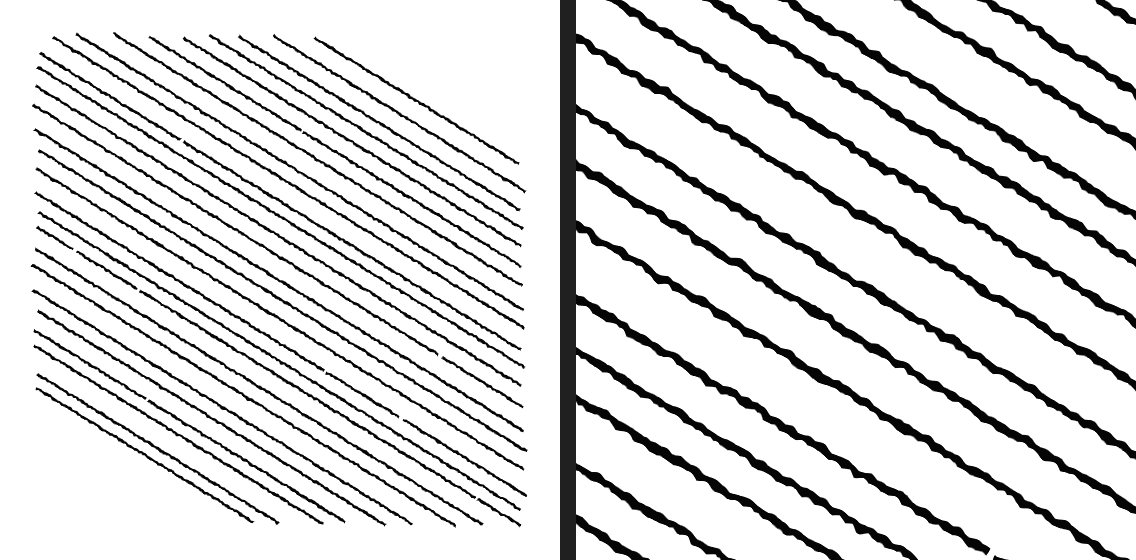
Left: the whole. Right: its middle third, enlarged.
Give the GLSL for this pattern, as a WebGL 1 fragment shader.

```glsl
precision highp float;

uniform vec2 u_resolution;

const vec3 PAPER = vec3(1.0);
const vec3 INK = vec3(0.02);
const float SLOPE_ANGLE = 0.553;    // downward tilt of the strokes, radians
const float SPACING = 0.0305;       // distance between neighbouring strokes
const float LAST_LINE = 13.0;       // strokes on each side of the middle one
const float SPACING_JITTER = 0.34;  // full range, in spacings
const float HALF_WIDTH = 0.00235;
const float FRAME_HALF = 0.436;     // half side of the hatched square
const float END_JITTER = 0.017;     // full range of the stroke ends
const float WOBBLE = 0.0005;
const float ROUGHNESS = 0.0026;
const float GRAIN = 135.0;          // roughness cells per canvas side
const float GAP_PITCH = 0.06;
const float GAP_CHANCE = 0.036;
const float GAP_MIN = 0.0018;       // half lengths of the breaks
const float GAP_MAX = 0.0045;

float hash(vec2 p) {
  return fract(sin(dot(p, vec2(127.1, 311.7))) * 43758.55);
}

// Distance to the nearest scattered point, in cell units.
float cellular(vec2 p) {
  vec2 cell = floor(p);
  float nearest = 2.0;
  for (int y = -1; y <= 1; y++) {
    for (int x = -1; x <= 1; x++) {
      vec2 c = cell + vec2(float(x), float(y));
      vec2 site = c + vec2(hash(c), hash(c + 57.3));
      nearest = min(nearest, distance(p, site));
    }
  }
  return nearest;
}

// Slow hand tremor along one stroke.
float wobble(float along, float line) {
  float phase = 6.2832 * hash(vec2(line, 4.7));
  return WOBBLE * (sin(along * 125.0 + phase)
                 + 0.8 * sin(along * 317.0 + phase * 3.1)
                 + 0.5 * sin(along * 590.0 + phase * 5.3));
}

// Start and end of a stroke inside the square frame.
vec2 strokeSpan(vec2 base, vec2 dir) {
  vec2 middle = -base / dir;
  vec2 reach = FRAME_HALF / abs(dir);
  vec2 first = middle - reach;
  vec2 last = middle + reach;
  return vec2(max(first.x, first.y), min(last.x, last.y));
}

// Positive inside an occasional break in the ink.
float gapDepth(float along, float line) {
  float cell = floor(along / GAP_PITCH);
  vec2 id = vec2(cell, line);
  float center = (cell + mix(0.2, 0.8, hash(id + 11.3))) * GAP_PITCH;
  float halfGap = mix(GAP_MIN, GAP_MAX, hash(id + 23.9));
  float present = step(hash(id + 37.1), GAP_CHANCE);
  return mix(-1.0, halfGap - abs(along - center), present);
}

float strokeDistance(vec2 p) {
  vec2 dir = vec2(cos(SLOPE_ANGLE), -sin(SLOPE_ANGLE));
  vec2 normal = vec2(-dir.y, dir.x);
  float along = dot(p, dir);
  float across = dot(p, normal);

  // Each stroke has its own offset and end points.
  float line = floor(across / SPACING + 0.5);
  float shift = (hash(vec2(line, 1.3)) - 0.5) * SPACING_JITTER;
  float offset = (line + shift) * SPACING;
  vec2 span = strokeSpan(normal * offset, dir);
  span += (vec2(hash(vec2(line, 2.9)), hash(vec2(line, 8.1))) - 0.5) * END_JITTER;

  // Grain pushes the edges sideways and frays the breaks.
  float grain = (cellular(p * GRAIN + 200.0) - 0.45) * ROUGHNESS;
  float side = across - offset - wobble(along, line) + grain;
  float d = abs(side) - HALF_WIDTH - 0.25 * grain;
  float frayed = along + grain;
  d = max(d, max(span.x - frayed, frayed - span.y));
  d = max(d, gapDepth(frayed, line));
  return abs(line) > LAST_LINE ? 1.0 : d;
}

void main() {
  float side = min(u_resolution.x, u_resolution.y);
  vec2 p = (gl_FragCoord.xy - 0.5 * u_resolution) / side;
  float coverage = clamp(0.5 - strokeDistance(p) * side, 0.0, 1.0);
  gl_FragColor = vec4(mix(PAPER, INK, coverage), 1.0);
}
```
